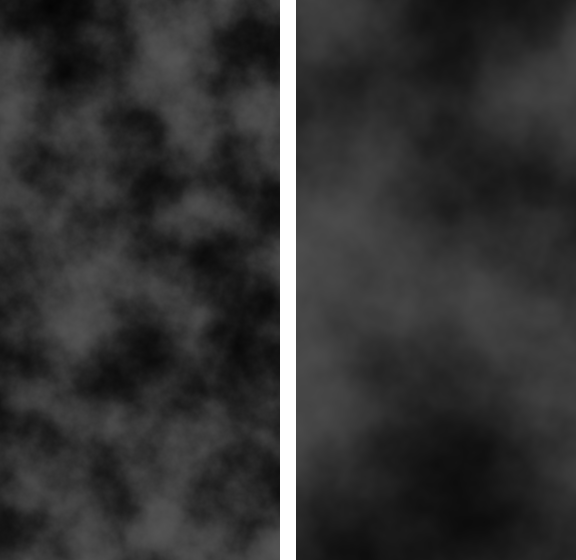
Left, the full canvas; right, a detail of the centre.
This texture is drawn by a WebGL 1 fragment shader. Its source:

```glsl
precision highp float;

uniform vec2 u_resolution;

const float TAU = 6.2831853;
const float CLOUD_SCALE = 3.1;
const float MEAN_GREY = 0.18;
const float CONTRAST = 0.3;
const int OCTAVES = 6;

float hash(vec2 p) {
    vec3 q = fract(p.xyx * vec3(0.1031, 0.1030, 0.0973));
    q += dot(q, q.yzx + 33.33);
    return fract((q.x + q.y) * q.z);
}

// Contribution of one lattice corner: its random slope along the offset
float cornerSlope(vec2 cell, vec2 offset) {
    float angle = TAU * hash(cell);
    return dot(vec2(cos(angle), sin(angle)), offset);
}

float gradientNoise(vec2 p) {
    vec2 cell = floor(p);
    vec2 f = fract(p);
    vec2 blend = f * f * f * (f * (f * 6.0 - 15.0) + 10.0);
    vec2 right = vec2(1.0, 0.0);
    vec2 up = vec2(0.0, 1.0);
    float low = mix(cornerSlope(cell, f),
                    cornerSlope(cell + right, f - right), blend.x);
    float high = mix(cornerSlope(cell + up, f - up),
                     cornerSlope(cell + 1.0, f - 1.0), blend.x);
    return mix(low, high, blend.y);
}

// Octaves are rotated against each other to hide the lattice
float fractalNoise(vec2 p, float gain) {
    mat2 nextOctave = mat2(1.6, 1.2, -1.2, 1.6);
    float sum = 0.0;
    float amplitude = 1.0;
    for (int i = 0; i < OCTAVES; i++) {
        sum += amplitude * gradientNoise(p);
        p = nextOctave * p + vec2(17.3, 9.1);
        amplitude *= gain;
    }
    return sum;
}

// Rolls off the extremes so highlights stay dim and shadows stay open
float softLimit(float x, float strength) {
    return x / sqrt(1.0 + strength * x * x);
}

void main() {
    vec2 uv = gl_FragCoord.xy / u_resolution.x;
    float smoke = fractalNoise(uv * CLOUD_SCALE + vec2(41.7, 23.4), 0.5);
    float grey = MEAN_GREY + CONTRAST * softLimit(smoke, 2.0);
    gl_FragColor = vec4(vec3(grey), 1.0);
}
```
